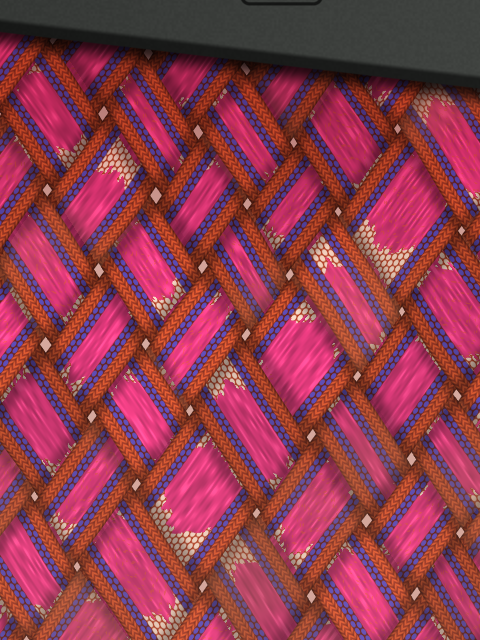
Write a Shadertoy shader that draws this pattern.

```glsl
const vec3 ORANGE = vec3(0.84, 0.34, 0.18);
const vec3 RUST = vec3(0.47, 0.15, 0.12);
const vec3 BLUE = vec3(0.34, 0.28, 0.68);
const vec3 PINK = vec3(0.88, 0.22, 0.48);
const vec3 PALE = vec3(0.92, 0.81, 0.74);
const vec3 FLOOR_TINT = vec3(0.84, 0.66, 0.62);
const vec3 SLATE = vec3(0.21, 0.22, 0.21);
const float BORDER = 0.021;   // orange selvage width
const float CORD = 0.015;     // blue cord width
const float STITCH = 0.0125;  // stitch length along a strap
const float TAU = 6.2832;

// Strap directions and their normals, with y pointing down
const vec2 FALL_DIR = vec2(0.545, 0.839);
const vec2 FALL_NORMAL = vec2(0.839, -0.545);
const vec2 RISE_DIR = vec2(0.588, -0.81);
const vec2 RISE_NORMAL = vec2(0.81, 0.588);

// Uneven strap boundaries, measured along each normal
const int EDGES = 11;
const float FALL_EDGES[EDGES] = float[EDGES](-0.65, -0.514, -0.378, -0.237,
    -0.098, 0.038, 0.147, 0.264, 0.408, 0.547, 0.684);
const float RISE_EDGES[EDGES] = float[EDGES](-0.026, 0.104, 0.234, 0.374,
    0.501, 0.621, 0.797, 0.94, 1.07, 1.201, 1.33);

struct Band { float index, offset, halfWidth; };

float hash(vec2 p) {
    p = fract(p * vec2(0.1931, 0.2717) + 0.137);
    p += dot(p, p.yx + 23.19);
    return fract((p.x + p.y) * p.x * 7.31);
}

float noise(vec2 p) {
    vec2 i = floor(p), f = fract(p);
    f = f * f * (3.0 - 2.0 * f);
    return mix(mix(hash(i), hash(i + vec2(1, 0)), f.x),
               mix(hash(i + vec2(0, 1)), hash(i + 1.0), f.x), f.y);
}

Band locate(float x, float edges[EDGES], float seed) {
    Band band = Band(0.0, 1.0, 0.05);
    for (int k = 0; k < EDGES - 1; k++) {
        if (x < edges[k] || x >= edges[k + 1]) continue;
        float id = float(k);
        float low = edges[k] + 0.003 + 0.006 * hash(vec2(id, seed));
        float high = edges[k + 1] - 0.003 - 0.006 * hash(vec2(id, seed + 5.0));
        band = Band(id, x - 0.5 * (low + high), 0.5 * (high - low));
    }
    return band;
}

// Staggered oval stitches
float bead(vec2 p) {
    p.y += 0.5 * mod(floor(p.x), 2.0);
    vec2 f = fract(p) - 0.5;
    return smoothstep(0.56, 0.3, length(f * vec2(0.95, 1.0)));
}

vec3 strapColor(Band band, Band crossing, float along, vec2 cell, float px) {
    float edge = band.halfWidth - abs(band.offset);
    float inner = edge - BORDER - CORD;

    // Braided selvage
    float zigzag = abs(mod(edge, 0.0105) - 0.00525);
    float rib = 0.5 + 0.5 * sin(TAU * (along + 1.3 * zigzag) / 0.0088);
    vec3 col = mix(RUST, ORANGE, 0.3 + 0.7 * rib);
    col *= 0.82 + 0.18 * smoothstep(0.0, 0.0025, zigzag);

    // Twin blue cord
    float cord = bead(vec2(2.0 * (edge - BORDER) / CORD, along / STITCH));
    col = mix(col, mix(RUST * 0.8, BLUE, cord), smoothstep(-px, px, edge - BORDER));

    // Pale check core
    float check = bead(vec2(band.offset / 0.0078, along / STITCH));
    vec3 core = mix(mix(RUST, ORANGE, 0.55), PALE, check);

    // Frayed pink leaf, placed separately in every crossing
    float skew = dot(FALL_NORMAL, RISE_NORMAL);
    float local = (crossing.offset - band.offset * skew) / dot(FALL_DIR, RISE_NORMAL);
    float size = mix(0.075, 0.115, hash(cell + 3.0));
    float shift = 0.075 * (hash(cell + 9.0) - 0.5);
    float strand = hash(vec2(floor(band.offset / 0.004), cell.x + 7.0 * cell.y));
    float leaf = 1.0 - abs(local - shift) / size
               - 0.65 * abs(band.offset) / band.halfWidth + 0.24 * (strand - 0.5);
    float thread = noise(vec2(band.offset / 0.0035, along / 0.025));
    vec3 silk = PINK * (0.78 + 0.34 * thread) + 0.07 * smoothstep(0.65, 1.0, thread);
    float fleck = smoothstep(0.75, 1.0, sin(leaf * 28.0)) * check;
    silk = mix(silk, ORANGE, 0.45 * fleck * step(0.4, hash(cell + 15.0)));
    core = mix(core, silk, smoothstep(0.0, 0.035, leaf));
    col = mix(col, core, smoothstep(-px, px, inner));

    // Rounded edges, dips under neighbours and faded fibres
    float dip = crossing.halfWidth - abs(crossing.offset);
    col *= mix(0.55, 1.0, smoothstep(0.0, 0.005, edge));
    col *= mix(0.68, 1.0, smoothstep(-0.004, 0.018, dip));
    float fade = smoothstep(0.5, 0.95, noise(cell * 3.7 + along * 5.0));
    col = mix(col, vec3(0.58, 0.4, 0.3), 0.3 * fade);
    return col * (0.9 + 0.2 * hash(cell + 21.0));
}

vec3 weave(vec2 p, float px) {
    p += 0.006 * (vec2(noise(p * 9.0), noise(p * 9.0 + 40.0)) - 0.5);
    Band fall = locate(dot(p, FALL_NORMAL), FALL_EDGES, 1.0);
    Band rise = locate(dot(p, RISE_NORMAL), RISE_EDGES, 2.0);
    vec2 cell = vec2(fall.index, rise.index);
    vec3 fallCol = strapColor(fall, rise, dot(p, FALL_DIR), cell, px);
    vec3 riseCol = strapColor(rise, fall, dot(p, RISE_DIR), cell + 31.0, px);
    float fallMask = clamp((fall.halfWidth - abs(fall.offset)) / px + 0.5, 0.0, 1.0);
    float riseMask = clamp((rise.halfWidth - abs(rise.offset)) / px + 0.5, 0.0, 1.0);
    bool fallOver = mod(cell.x + cell.y, 2.0) > 0.5;
    vec3 col = mix(FLOOR_TINT, fallCol, fallMask);
    col = mix(col, riseCol, riseMask);
    return fallOver ? mix(col, fallCol, fallMask) : col;
}

void mainImage(out vec4 fragColor, in vec2 fragCoord) {
    float px = 1.0 / iResolution.y;
    vec2 p = fragCoord * px;
    p.y = 1.0 - p.y;
    vec3 col = weave(p, px);

    // Light grows softer and paler toward the bottom
    col *= mix(vec3(0.84, 0.7, 0.72), vec3(1.0), smoothstep(0.05, 0.5, p.y));
    col = mix(col, vec3(0.75, 0.58, 0.52), 0.1 * smoothstep(0.4, 1.0, p.y));

    // Dark slab along the top, with its shadow, rim and recess
    float below = p.y - 0.05 - 0.118 * p.x;
    col *= mix(0.25, 1.0, smoothstep(0.0, 0.035, below));
    vec3 slab = SLATE * (0.95 + 0.1 * noise(p * 300.0) + 0.25 * p.x);
    slab *= mix(1.0, 0.42, smoothstep(-0.023, -0.014, below));
    vec2 q = abs(p - vec2(0.44, -0.014)) - vec2(0.05, 0.008);
    float recess = length(max(q, 0.0)) - 0.012;
    slab *= mix(0.35, 1.0, smoothstep(0.001, 0.004, abs(recess)));
    col = mix(slab, col, smoothstep(-px, px, below));
    fragColor = vec4(col, 1.0);
}
```
